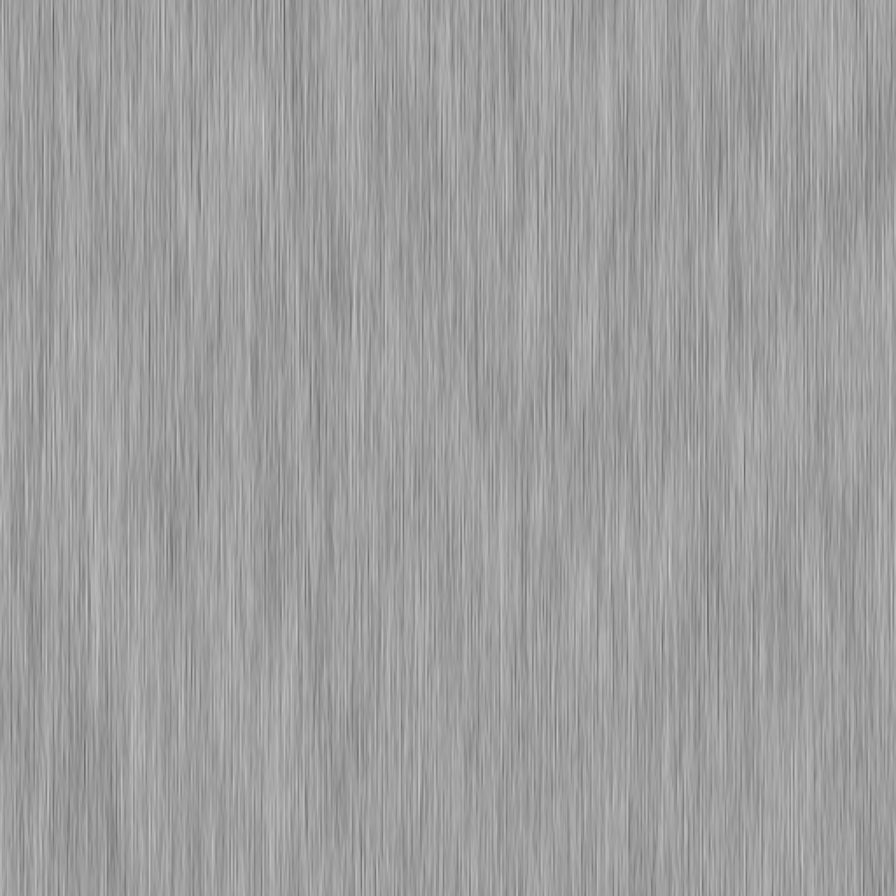
Give the GLSL for this texture, as a Shadertoy shader.

```glsl
const float MEAN_GREY = 0.622;
const float DARK_SKEW = 0.8;

// Streak layers: columns and rows of cells per canvas
const vec2 LONG_HAIR = vec2(512.0, 11.0);
const vec2 SHORT_HAIR = vec2(512.0, 36.0);
const vec2 GRAIN = vec2(512.0, 85.0);
const vec2 SCRATCH = vec2(512.0, 9.0);
const vec2 BRUSH_BAND = vec2(230.0, 10.0);
const vec2 SOFT_PATCH = vec2(55.0, 7.0);

// Contrast of each layer
const float LONG_HAIR_GAIN = 0.125;
const float SHORT_HAIR_GAIN = 0.095;
const float GRAIN_GAIN = 0.055;
const float SCRATCH_GAIN = 0.8;
const float BRUSH_BAND_GAIN = 0.03;
const float SOFT_PATCH_GAIN = 0.058;

// Sideways shift and neighbour contrast that keep hairlines crisp
const float HAIR_SHIFT = 0.5;
const float SHARPEN = 0.2;

float hash(vec2 cell) {
    vec3 p = fract(cell.xyx * 0.1031);
    p += dot(p, p.yzx + 33.33);
    return fract((p.x + p.y) * p.z);
}

// Grey along one column, with its own vertical offset
float columnGrey(float column, float y, float seed) {
    float shiftedY = y + 16.0 * hash(vec2(column, seed + 71.0));
    float row = floor(shiftedY);
    float blend = smoothstep(0.0, 1.0, shiftedY - row);
    float below = hash(vec2(column + seed * 7.0, row + seed));
    float above = hash(vec2(column + seed * 7.0, row + 1.0 + seed));
    return mix(below, above, blend);
}

// Stretched cell noise centred on zero
float streaks(vec2 uv, vec2 cells, float shift, float seed) {
    vec2 p = uv * cells + vec2(shift, 0.0);
    float column = floor(p.x);
    float blend = smoothstep(0.0, 1.0, p.x - column);
    float left = columnGrey(column, p.y, seed);
    float right = columnGrey(column + 1.0, p.y, seed);
    return mix(left, right, blend) - 0.5;
}

// All hairline layers in one place; cubing leaves sparse scratches
float hairlines(vec2 uv) {
    float scratch = streaks(uv, SCRATCH, HAIR_SHIFT, 67.0);
    return LONG_HAIR_GAIN * streaks(uv, LONG_HAIR, HAIR_SHIFT, 11.0)
        + SHORT_HAIR_GAIN * streaks(uv, SHORT_HAIR, HAIR_SHIFT, 23.0)
        + GRAIN_GAIN * streaks(uv, GRAIN, HAIR_SHIFT, 83.0)
        + SCRATCH_GAIN * scratch * scratch * scratch;
}

void mainImage(out vec4 fragColor, in vec2 fragCoord) {
    vec2 uv = fragCoord / iResolution.y;
    vec2 neighbour = vec2(1.0 / LONG_HAIR.x, 0.0);

    // Each hairline stands out against those beside it
    float relief = hairlines(uv);
    relief -= SHARPEN * (hairlines(uv - neighbour) + hairlines(uv + neighbour));

    // Faint bands and patches below the hairlines
    relief += BRUSH_BAND_GAIN * streaks(uv, BRUSH_BAND, 0.0, 37.0);
    relief += SOFT_PATCH_GAIN * streaks(uv, SOFT_PATCH, 0.0, 53.0);

    // Dark scratches run slightly deeper than highlights
    float grey = MEAN_GREY + relief - DARK_SKEW * relief * relief;
    fragColor = vec4(vec3(clamp(grey, 0.0, 1.0)), 1.0);
}
```
